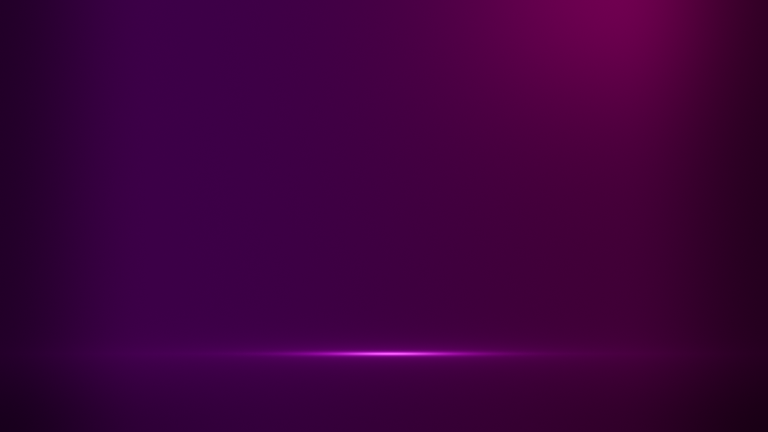
Give the GLSL for this background, as a WebGL 2 fragment shader.

```glsl
#version 300 es
precision highp float;
// A dark purple studio backdrop with a rose light in the upper right corner
// and a thin glowing horizon line above a dim floor. Built from smooth
// gradients, elliptical Gaussian lights and exponential falloffs.

uniform vec2 u_resolution;
out vec4 fragColor;

// Soft elliptical light: 1 at its center, fading over the given radii.
float softLight(vec2 p, vec2 center, vec2 radius) {
    vec2 d = (p - center) / radius;
    return exp(-dot(d, d));
}

float hash(vec2 p) {
    p = fract(p * vec2(0.1031, 0.1137));
    p += dot(p, p.yx + 33.3);
    return fract((p.x + p.y) * p.x * 17.0);
}

// Wall: violet at left turning to plum at right, dimmed at both sides.
vec3 backdrop(vec2 uv) {
    vec3 violet = vec3(0.235, 0.0, 0.278);
    vec3 plum = vec3(0.245, 0.0, 0.205);
    vec3 color = mix(violet, plum, smoothstep(0.2, 0.92, uv.x));

    // Rose light from the upper right: a tight center and a wide spill.
    color += vec3(0.135, 0.0, 0.075) * softLight(uv, vec2(0.82, 1.04), vec2(0.2, 0.28));
    color += vec3(0.06, 0.0, 0.03) * softLight(uv, vec2(0.78, 1.0), vec2(0.32, 0.45));

    float leftShade = mix(0.56, 1.0, smoothstep(-0.02, 0.2, uv.x));
    float rightShade = mix(0.56, 1.0, smoothstep(1.02, 0.8, uv.x));
    return color * leftShade * rightShade;
}

// Horizon: a broad haze, a magenta streak and a pale hot core.
vec3 horizonGlow(vec2 uv) {
    vec2 d = uv - vec2(0.508, 0.181);
    float haze = exp(-abs(d.y) / 0.026) * exp(-d.x * d.x / 0.11);
    float bloom = exp(-abs(d.y) / 0.010) * exp(-d.x * d.x / 0.022);
    float streak = softLight(d, vec2(0.0), vec2(0.105, 0.0055));
    float core = softLight(d, vec2(0.0), vec2(0.055, 0.0032));
    return vec3(0.09, 0.0, 0.10) * haze
         + vec3(0.15, 0.0, 0.17) * bloom
         + vec3(0.32, 0.04, 0.34) * streak
         + vec3(0.22, 0.36, 0.18) * core;
}

void main() {
    vec2 uv = gl_FragCoord.xy / u_resolution;
    vec3 color = backdrop(uv);

    // The floor darkens toward the lower edge, most of all in the corners.
    float floorDepth = smoothstep(0.2, 0.0, uv.y);
    float sideDistance = smoothstep(0.1, 0.5, abs(uv.x - 0.5));
    color *= 1.0 - floorDepth * mix(0.13, 0.3, sideDistance);

    color += horizonGlow(uv);

    // Faint dither against banding.
    color += (hash(gl_FragCoord.xy) - 0.5) / 255.0;
    fragColor = vec4(clamp(color, 0.0, 1.0), 1.0);
}
```
